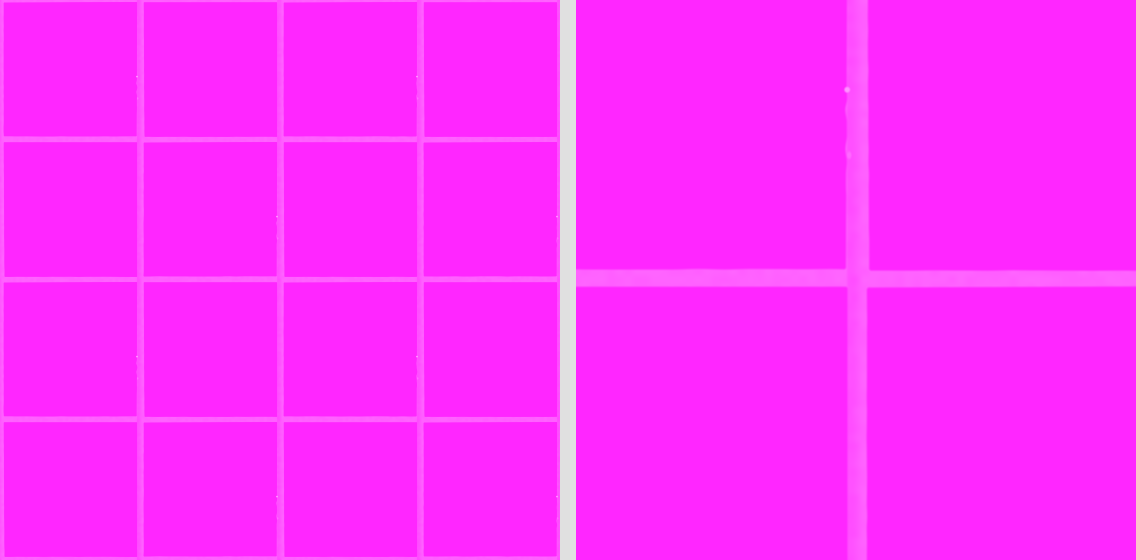
Left: the whole. Right: its middle third, enlarged.
Reproduce this pattern procedurally as a three.js fragment shader.

```glsl
varying vec2 vUv;

float hash(vec2 p) {
  vec3 q = fract(p.xyx * 0.1031);
  q += dot(q, q.yzx + 33.33);
  return fract((q.x + q.y) * q.z);
}

// Value noise whose lattice wraps after a whole period
float wrapNoise(vec2 p, float period) {
  vec2 i = floor(p);
  vec2 f = fract(p);
  f = f * f * (3.0 - 2.0 * f);
  vec2 a = mod(i, period);
  vec2 b = mod(i + 1.0, period);
  return mix(mix(hash(a), hash(vec2(b.x, a.y)), f.x),
             mix(hash(vec2(a.x, b.y)), hash(b), f.x), f.y);
}

float roundedBox(vec2 p, vec2 halfSize, float radius) {
  vec2 q = abs(p) - halfSize + radius;
  return length(max(q, 0.0)) + min(max(q.x, q.y), 0.0) - radius;
}

void main() {
  // Four by four tiles, alternating between two slightly uneven cuts
  vec2 p = vUv * 4.0;
  vec2 cell = floor(p);
  vec2 f = p - cell;
  float worn = mod(cell.x + cell.y, 2.0);

  // Insets of the tile face, with slight tilt and ragged wear
  float rough = wrapNoise(p * vec2(16.0, 32.0), 64.0) - 0.5;
  float wearBand = worn * smoothstep(0.18, 0.26, f.y) * (1.0 - smoothstep(0.40, 0.47, f.y));
  vec2 lowInset = vec2(0.026 + (1.0 - worn) * 0.006 * (1.0 - f.y),
                       0.024 + 0.003 * (worn - 0.5));
  vec2 highInset = vec2(0.020 + 0.004 * worn * (1.0 - f.y) + wearBand * 0.008 * rough,
                        0.016 - 0.004 * worn * (f.x - 0.5));
  lowInset += 0.002 * rough;
  vec2 middle = 0.5 + 0.5 * (lowInset - highInset);
  vec2 halfSize = 0.5 - 0.5 * (lowInset + highInset);
  float face = 1.0 - smoothstep(-0.004, 0.004, roundedBox(f - middle, halfSize, 0.006));

  // Grout: upright joints shade from dim left to bright right
  vec2 joint = fract(p + 0.5) - 0.5;
  float upright = 1.0 - smoothstep(0.020, 0.030, abs(joint.x - 0.004));
  float uprightGreen = mix(0.31, 0.38, smoothstep(-0.012, 0.022, joint.x));
  float green = mix(0.38, uprightGreen, upright);
  green += 0.03 * (wrapNoise(p * 48.0, 96.0) - 0.5);
  green = mix(green, 0.15, face);

  // Small chips on the right edge of worn tiles
  float chip = 1.0 - smoothstep(0.003, 0.010, length(f - vec2(0.979, 0.453)));
  float nick = 1.0 - smoothstep(0.002, 0.008, length((f - vec2(0.984, 0.297)) * vec2(1.0, 0.6)));
  green = mix(green, 0.58, worn * max(chip, 0.4 * nick));

  gl_FragColor = vec4(1.0, green, 1.0, 1.0);
}
```
